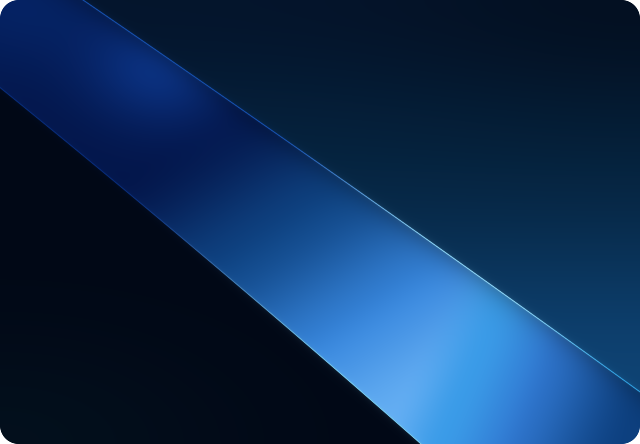
Write a Shadertoy shader that draws this background.

```glsl
// A glossy blue ribbon crosses a dark navy card with rounded corners.
// Two shallow parabolas bound the ribbon; smooth ramps laid along tilted
// axes colour it, and thin glowing rims trace both of its edges.

// Signed distance to a box with rounded corners.
float roundedBox(vec2 p, vec2 halfSize, float radius) {
    vec2 d = abs(p) - halfSize + radius;
    return length(max(d, 0.0)) + min(max(d.x, d.y), 0.0) - radius;
}

// Soft elliptical spot, 1 at its centre.
float glow(vec2 p, vec2 centre, vec2 size) {
    vec2 d = (p - centre) / size;
    return exp(-dot(d, d));
}

// Thin bright line with a faint halo.
float rim(float dist, float pixel) {
    float width = max(0.0013, 0.6 * pixel);
    return exp(-dist * dist / (width * width)) + 0.13 * exp(-abs(dist) / 0.006);
}

vec3 upperBackground(vec2 p) {
    vec3 color = mix(vec3(0.016, 0.082, 0.175), vec3(0.02, 0.14, 0.25),
                     smoothstep(0.0, 0.42, p.y));
    color = mix(color, vec3(0.055, 0.26, 0.45), smoothstep(0.3, 0.88, p.y));
    return color * (1.0 - 0.25 * glow(p, vec2(1.44, 0.0), vec2(0.55, 0.3)));
}

vec3 lowerBackground(vec2 p) {
    return mix(vec3(0.004, 0.03, 0.085), vec3(0.01, 0.06, 0.11),
               glow(p, vec2(0.0, 1.0), vec2(0.5, 0.25)));
}

vec3 ribbonColor(vec2 p) {
    // Navy to pale blue towards the bottom
    float along = dot(p, vec2(0.53, 0.85));
    vec3 color = mix(vec3(0.012, 0.085, 0.29), vec3(0.06, 0.27, 0.52),
                     smoothstep(0.48, 0.82, along));
    color = mix(color, vec3(0.22, 0.53, 0.87), smoothstep(0.74, 1.1, along));
    color = mix(color, vec3(0.39, 0.68, 0.95), smoothstep(1.0, 1.28, along));

    // Cyan fold, then a falloff towards the right
    float across = p.x + 0.42 * p.y;
    color = mix(color, vec3(0.23, 0.61, 0.91), smoothstep(1.27, 1.42, across));
    color = mix(color, vec3(0.19, 0.47, 0.82), smoothstep(1.4, 1.6, across));
    color = mix(color, vec3(0.05, 0.25, 0.5), smoothstep(1.52, 1.84, across));

    // Blue sheen near the top left
    color += vec3(0.03, 0.11, 0.22) * glow(p, vec2(0.37, 0.15), vec2(0.17, 0.13));
    color += vec3(0.008, 0.05, 0.1) * glow(p, vec2(0.05, 0.0), vec2(0.25, 0.16));
    return color;
}

void mainImage(out vec4 fragColor, in vec2 fragCoord) {
    // Height units, measured down from the top left
    float pixel = 1.0 / iResolution.y;
    float aspect = iResolution.x * pixel;
    vec2 p = vec2(fragCoord.x, iResolution.y - fragCoord.y) * pixel;

    // Distances to the ribbon edges, positive below each
    float u = p.x - 0.187;
    float upper = (p.y - u * (0.6844 + 0.0153 * u)) / 1.22;
    float lower = (p.y - 0.197 - p.x * (0.811 + 0.0374 * p.x)) / 1.31;

    // Ribbon, shaded just inside its upper edge
    vec3 ribbon = ribbonColor(p) * (1.0 - 0.28 * exp(-max(upper, 0.0) / 0.025));
    vec3 color = mix(upperBackground(p), ribbon, smoothstep(-pixel, pixel, upper));
    color = mix(color, lowerBackground(p), smoothstep(-pixel, pixel, lower));

    // Rims, brightest beside the pale part of the ribbon
    vec3 upperRim = mix(vec3(0.09, 0.33, 0.72), vec3(0.58, 0.87, 1.0),
                        smoothstep(0.6, 1.0, p.x));
    upperRim = mix(upperRim, vec3(0.2, 0.66, 0.92), smoothstep(1.15, 1.42, p.x));
    vec3 lowerRim = mix(vec3(0.03, 0.18, 0.5), vec3(0.5, 0.85, 1.0),
                        smoothstep(0.25, 0.8, p.x));
    color = mix(color, upperRim, 0.85 * min(rim(upper, pixel), 1.0));
    color = mix(color, lowerRim, 0.85 * min(rim(lower, pixel), 1.0));

    // Rounded card on white
    vec2 halfSize = 0.5 * vec2(aspect, 1.0);
    float card = roundedBox(p - halfSize, halfSize, 0.042);
    color = mix(color, vec3(1.0), smoothstep(-0.5 * pixel, 0.5 * pixel, card));
    fragColor = vec4(color, 1.0);
}
```
